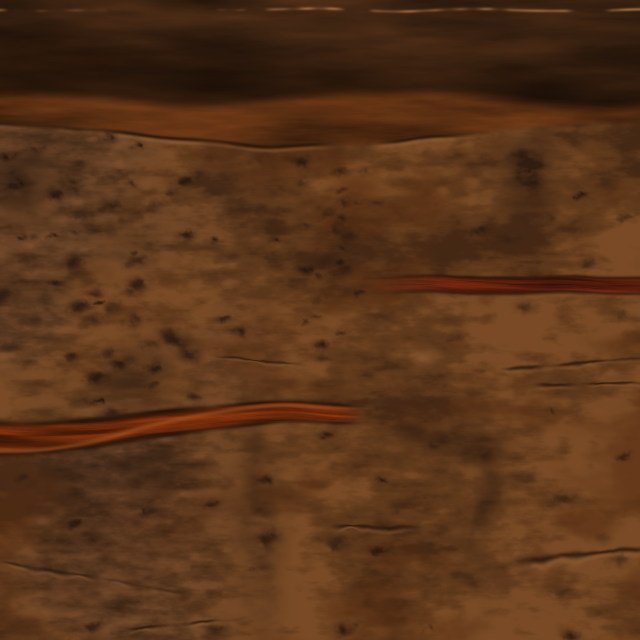
A Shadertoy shader for this texture:

```glsl
// Weathered brown timber with a shadowed ledge, red splits, fine cracks and pits.

const vec3 LIGHT_WOOD = vec3(0.475, 0.292, 0.145);
const vec3 MID_WOOD = vec3(0.37, 0.22, 0.105);
const vec3 DARK_WOOD = vec3(0.27, 0.157, 0.08);
const vec3 GREY_WOOD = vec3(0.30, 0.195, 0.125);
const vec3 LEDGE_WOOD = vec3(0.33, 0.17, 0.065);
const vec3 SHADOW = vec3(0.145, 0.08, 0.035);
const vec3 PIT = vec3(0.14, 0.08, 0.05);
const vec3 RED_SPLIT = vec3(0.40, 0.13, 0.05);
const vec3 ORANGE_SPLIT = vec3(0.45, 0.17, 0.045);
const vec3 GLINT = vec3(0.66, 0.44, 0.25);
const float MOTTLE = 2.1;
const float GRAIN = 0.75;
const vec2 PIT_GRID = vec2(34.0, 56.0);

float hash(vec2 p) {
    vec3 q = fract(p.xyx * 0.1031);
    q += dot(q, q.yzx + 33.33);
    return fract((q.x + q.y) * q.z);
}

float noise(vec2 p) {
    vec2 i = floor(p), f = fract(p);
    f = f * f * (3.0 - 2.0 * f);
    return mix(mix(hash(i), hash(i + vec2(1, 0)), f.x),
               mix(hash(i + vec2(0, 1)), hash(i + vec2(1, 1)), f.x), f.y);
}

float fbm(vec2 p) {
    float sum = 0.0, amp = 0.5;
    for (int i = 0; i < 5; i++) {
        sum += amp * noise(p);
        p = mat2(1.9, 0.25, -0.25, 1.9) * p + 7.3;
        amp *= 0.5;
    }
    return sum;
}

float bell(float x) { return exp(-x * x); }

float wobble(float x) { return noise(vec2(x, x + 4.0)) - 0.5; }

// Soft elliptical stain.
float blot(vec2 p, float x, float y, float rx, float ry) {
    vec2 d = (p - vec2(x, y)) / vec2(rx, ry);
    return exp(-dot(d, d));
}

// Broken, tapered line with a dark core and a lit lip.
void crack(inout vec3 col, vec2 p, vec2 a, vec2 b, float width) {
    float t = (p.x - a.x) / (b.x - a.x);
    float along = smoothstep(0.0, 0.2, t) * (1.0 - smoothstep(0.7, 1.0, t));
    along *= smoothstep(-0.4, 0.2, wobble(p.x * 22.0 + a.y * 70.0));
    float d = p.y - mix(a.y, b.y, t) - 0.008 * (fbm(vec2(p.x * 25.0, a.y * 90.0)) - 0.5);
    float w = width * (1.0 + 1.2 * wobble(p.x * 40.0));
    col = mix(col, GLINT, 0.25 * along * bell(d / w + 2.2));
    col = mix(col, PIT, 0.75 * along * bell(d / w));
}

// Scattered faint pits, stretched along the grain.
float pits(vec2 p) {
    vec2 g = p * PIT_GRID + 0.9 * fbm(p * 70.0);
    float mask = 0.0;
    for (int k = 0; k < 9; k++) {
        vec2 cell = floor(g) + vec2(k % 3 - 1, k / 3 - 1);
        vec2 c = cell + 0.2 + 0.6 * vec2(hash(cell), hash(cell + 41.0));
        vec2 at = c / PIT_GRID;
        float density = 0.03 + 0.6 * blot(at, 0.53, 0.65, 0.05, 0.15)
                      + 0.3 * blot(at, 0.17, 0.56, 0.13, 0.18);
        float size = hash(cell + 17.0);
        vec2 d = (g - c) / mix(0.2, 0.55, size);
        float depth = step(hash(cell + 83.0), density) * (0.3 + 0.6 * hash(cell + 29.0));
        mask = max(mask, depth * exp(-dot(d, d)));
    }
    return mask;
}

vec3 plank(vec2 p) {
    float mottle = fbm(p * vec2(5, 8) + 3.0) - 0.48;
    float grain = fbm(p * vec2(16, 70) + 20.0) - 0.48;
    float fleck = fbm(p * vec2(42, 70) + 9.0) - 0.48;
    float tone = 0.47 + MOTTLE * mottle + GRAIN * (grain + fleck) + 0.14 * p.x;
    vec3 col = mix(DARK_WOOD, MID_WOOD, smoothstep(0.0, 0.5, tone));
    col = mix(col, LIGHT_WOOD, smoothstep(0.42, 0.95, tone));
    col = mix(col, LEDGE_WOOD, 0.55 * smoothstep(0.48, 0.65, fbm(p * vec2(5, 9) + 50.0)));
    float grey = (1.0 - smoothstep(0.15, 0.5, p.x)) * smoothstep(0.35, 0.6, fbm(p * 4.0 + 31.0));
    col = mix(col, GREY_WOOD * (1.0 + grain + fleck), 0.6 * grey);

    // Broad stains, broken up by noise, and one pale knot.
    vec2 q = p + 0.07 * (vec2(fbm(p * 12.0), fbm(p * 12.0 + 5.0)) - 0.48);
    float stain = 0.85 * blot(q, 0.02, 0.71, 0.05, 0.04) + 0.8 * blot(q, 0.83, 0.73, 0.04, 0.05)
                + 0.8 * blot(q, 0.28, 0.45, 0.02, 0.016) + 0.45 * blot(q, 0.21, 0.4, 0.05, 0.04)
                + 0.45 * blot(q, 0.41, 0.2, 0.025, 0.15) + 0.4 * blot(q, 0.755, 0.22, 0.016, 0.1)
                + 0.55 * blot(q, 0.71, 0.3, 0.07, 0.02);
    col = mix(col, PIT, clamp(stain * (0.88 + 2.0 * fleck), 0.0, 0.85));
    col = mix(col, PIT, pits(p));
    col = mix(col, GLINT, 0.4 * blot(q, 0.68, 0.435, 0.018, 0.014));

    crack(col, p, vec2(-0.05, 0.13), vec2(0.37, 0.06), 0.0024);
    crack(col, p, vec2(0.18, 0.015), vec2(0.4, 0.035), 0.0025);
    crack(col, p, vec2(0.78, 0.12), vec2(1.1, 0.155), 0.0035);
    crack(col, p, vec2(0.68, 0.415), vec2(1.1, 0.45), 0.0022);
    crack(col, p, vec2(0.8, 0.4), vec2(1.1, 0.4), 0.002);
    crack(col, p, vec2(0.33, 0.443), vec2(0.48, 0.43), 0.002);
    crack(col, p, vec2(0.51, 0.18), vec2(0.67, 0.175), 0.0025);
    return col;
}

// Open split: coloured fibres, dark rims and a bright twisting strand.
void split(inout vec3 col, vec2 p, float y, float halfWidth, float along, vec3 tint, float shine) {
    float s = (p.y - y - 0.006 * wobble(p.x * 9.0)) / halfWidth;
    float fibre = fbm(vec2(p.x * 7.0, s * 2.5 + p.x * 5.0));
    float body = along * (1.0 - smoothstep(0.8, 1.1, abs(s)));
    float rim = along * (0.7 * bell((s - 0.95) / 0.22) + 0.6 * bell((s + 1.0) / 0.2));
    float strand = bell((s - mix(-0.9, 0.6, smoothstep(0.05, 0.4, p.x))) / 0.22);
    col = mix(col, tint * (0.2 + 1.3 * fibre), body);
    col = mix(col, SHADOW, rim * (1.0 + wobble(p.x * 15.0)));
    col = mix(col, GLINT * vec3(1.0, 0.75, 0.5), shine * strand * body);
}

void mainImage(out vec4 fragColor, in vec2 fragCoord) {
    vec2 p = fragCoord / iResolution.xy;
    vec3 col = plank(p);
    split(col, p, mix(0.315, 0.355, smoothstep(0.0, 0.48, p.x)), 0.024 - 0.018 * p.x,
          1.0 - smoothstep(0.52, 0.58, p.x), ORANGE_SPLIT, 0.55);
    split(col, p, 0.555, 0.013, smoothstep(0.55, 0.72, p.x), RED_SPLIT, 0.0);

    // Ledge with a broken dark seam and a lit edge.
    float streak = fbm(p * vec2(6, 38) + 60.0);
    float above = p.y - 0.79 - 0.018 * cos(p.x * 6.2 + 0.3) - 0.006 * wobble(p.x * 12.0);
    float fade = smoothstep(-0.35, 0.3, wobble(p.x * 9.0)) * (1.0 - smoothstep(0.65, 0.85, p.x));
    col = mix(col, LEDGE_WOOD * (0.4 + 1.3 * streak), smoothstep(-0.006, 0.006, above));
    col = mix(col, SHADOW, 0.85 * fade * bell(above / 0.003));
    col = mix(col, GLINT, 0.3 * fade * bell((above + 0.006) / 0.003));

    // Shadow band, lighter toward the top right, with a broken bright ridge.
    float brow = 0.843 + 0.01 * sin(p.x * 11.0 + 1.1) + 0.012 * wobble(p.x * 5.0);
    float lift = smoothstep(0.88, 1.0, p.y + 0.08 * p.x + 0.12 * fbm(p * vec2(4, 16)) - 0.095);
    vec3 band = mix(SHADOW, DARK_WOOD, 0.75 * lift) * (0.5 + 1.05 * streak);
    col = mix(col, band, smoothstep(-0.01, 0.012, p.y - brow));
    float ridge = bell((p.y - 0.984 - 0.006 * wobble(p.x * 8.0)) / 0.0025);
    col = mix(col, GLINT, ridge * smoothstep(-0.1, 0.5, wobble(p.x * 25.0 + 8.0)));

    fragColor = vec4(col, 1.0);
}
```
